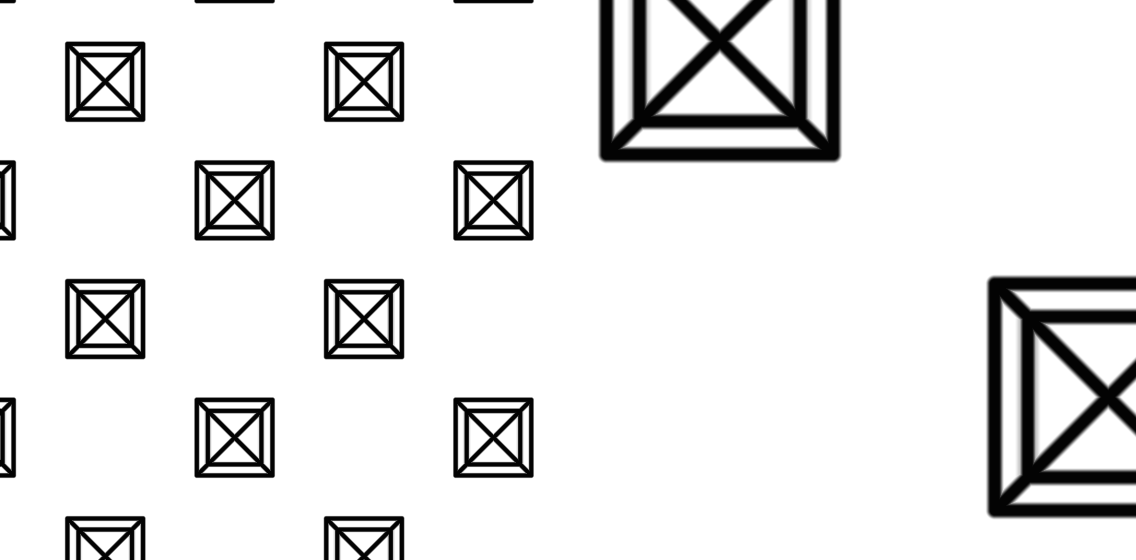
Left, the full canvas; right, a detail of the centre.
This pattern is drawn by a three.js fragment shader. Its source:

```glsl
// Staggered black outline squares, each nested with a smaller square and crossed by diagonals, on white.
varying vec2 vUv;

#define PITCH vec2(0.4622, 0.21185)   // column spacing, row spacing
#define ORIGIN vec2(0.1879, 0.8540)   // centre of one motif
#define OUTER 0.0675                  // half size of the outer square
#define INNER 0.0478                  // half size of the inner square
#define HALF_LINE 0.0041              // half the line width
#define SOFT 0.0017                   // half the edge blur
#define HALO 0.0022                   // reach of the grey fringe on uprights
#define HALO_INK 0.22                 // strongest fringe
#define INK vec3(0.01)
#define PAPER vec3(1.0)

float hash(vec2 cell) {
  return fract(sin(dot(cell, vec2(12.99, 78.23))) * 4375.85);
}

float squareOutline(vec2 p, float halfSize) {
  vec2 q = abs(p) - halfSize;
  return abs(length(max(q, 0.0)) + min(max(q.x, q.y), 0.0));
}

float diagonals(vec2 p, float halfSize) {
  vec2 q = abs(p);
  float along = max((q.x + q.y) * 0.7071 - halfSize * 1.4142, 0.0);
  return length(vec2((q.x - q.y) * 0.7071, along));
}

float coverage(float d) {
  return 1.0 - smoothstep(-SOFT, SOFT, d);
}

void main() {
  // Half-drop of alternate rows
  vec2 grid = (vUv - ORIGIN) / PITCH;
  float row = floor(grid.y + 0.5);
  grid.x += 0.5 * mod(row, 2.0);
  vec2 cell = vec2(floor(grid.x + 0.5), row);
  vec2 p = (grid - cell) * PITCH;

  // Nested squares and cross
  float lines = min(squareOutline(p, OUTER), squareOutline(p, INNER));
  lines = min(lines, diagonals(p, OUTER));
  float ink = coverage(lines - HALF_LINE);

  // Faint fringe beside the inner uprights, varying per motif
  vec2 q = abs(p);
  float upright = max(abs(q.x - INNER) - HALF_LINE - HALO, q.y - INNER);
  float fringe = coverage(upright) * HALO_INK * mix(0.4, 1.0, hash(cell));

  gl_FragColor = vec4(mix(PAPER, INK, max(ink, fringe)), 1.0);
}
```
